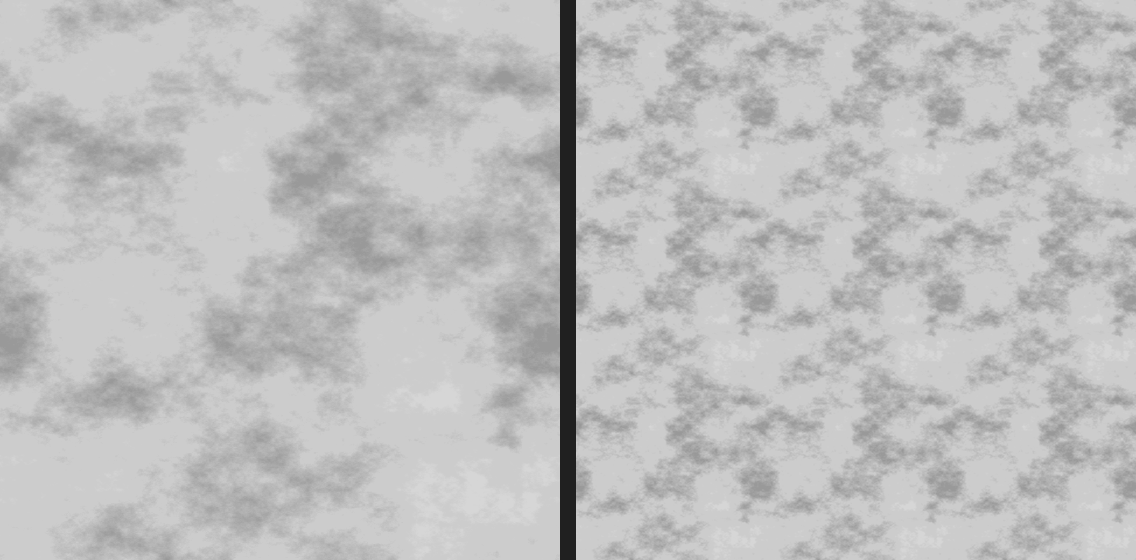
Left: one tile. Right: repeated 3 by 3.
Write a three.js fragment shader that draws this texture.

```glsl
varying vec2 vUv;

const vec2 BASE_CELLS = vec2(5.0, 7.0);
const int OCTAVES = 8;
const float GAIN = 0.69;
const float FIELD_DEVIATION = 0.293;

const float FLOOR_GREY = 0.60;
const float PLATEAU_GREY = 0.80;
const float HIGHLIGHT_GREY = 0.84;

float hash(vec2 cell, float seed) {
  vec3 p = fract(vec3(cell.xyx + seed * 17.0) * 0.1031);
  p += dot(p, p.yzx + 33.33);
  return fract((p.x + p.y) * p.z);
}

// Value noise that wraps after a whole number of cells
float tiledNoise(vec2 uv, vec2 cells, float seed) {
  vec2 p = uv * cells;
  vec2 i = floor(p);
  vec2 f = fract(p);
  vec2 w = f * f * (3.0 - 2.0 * f);
  vec2 a = mod(i, cells);
  vec2 b = mod(i + 1.0, cells);
  float low = mix(hash(a, seed), hash(vec2(b.x, a.y), seed), w.x);
  float high = mix(hash(vec2(a.x, b.y), seed), hash(b, seed), w.x);
  return mix(low, high, w.y);
}

// Mean and deviation of the coarsest lattice, to keep the tones balanced
vec2 latticeStats(float seed) {
  float sum = 0.0;
  float squares = 0.0;
  for (int y = 0; y < 7; y++) {
    for (int x = 0; x < 5; x++) {
      float h = hash(vec2(float(x), float(y)), seed);
      sum += h;
      squares += h * h;
    }
  }
  float count = BASE_CELLS.x * BASE_CELLS.y;
  float mean = sum / count;
  return vec2(mean, sqrt(squares / count - mean * mean));
}

// Layered noise scaled to zero mean and unit deviation
float cloudField(vec2 uv, float seed) {
  vec2 stats = latticeStats(seed);
  float total = (tiledNoise(uv, BASE_CELLS, seed) - stats.x) * 0.289 / stats.y;
  vec2 cells = BASE_CELLS;
  float amplitude = 1.0;
  for (int k = 1; k < OCTAVES; k++) {
    cells *= 2.0;
    amplitude *= GAIN;
    total += amplitude * (tiledNoise(uv, cells, seed + float(k)) - 0.5);
  }
  return total / FIELD_DEVIATION;
}

// Dark smudges below a flat light plateau, with faint highlights above
float cloudTone(float field) {
  float grey = PLATEAU_GREY - 0.075 * max(0.33 - field, 0.0);
  grey = max(grey, FLOOR_GREY);
  return mix(grey, HIGHLIGHT_GREY, smoothstep(1.6, 2.8, field));
}

void main() {
  float field = cloudField(vUv, 3.0);
  gl_FragColor = vec4(vec3(cloudTone(field)), 1.0);
}
```
